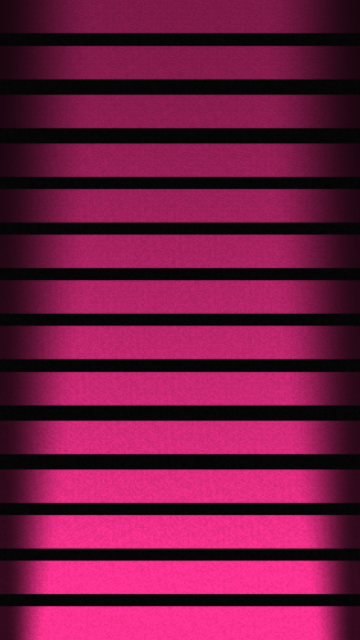
Reproduce this pattern procedurally as a Shadertoy shader.

```glsl
#define BAR_COUNT 13
#define FIRST_BAR 0.0521
#define PLANK_HEIGHT 0.0527
#define THIN_BAR 0.0185
#define WIDE_EXTRA 0.005
#define PINK vec3(1.0, 0.198, 0.567)
#define BAR_COLOR vec3(0.022, 0.020, 0.022)
#define EDGE_SHADE 0.2
#define GRAIN_CELLS 420.0
#define GRAIN_AMOUNT 0.13

float hash(vec2 p) {
    return fract(sin(dot(p, vec2(127.1, 311.7))) * 43758.5453);
}

float valueNoise(vec2 p) {
    vec2 cell = floor(p);
    vec2 f = fract(p);
    f = f * f * (3.0 - 2.0 * f);
    float low = mix(hash(cell), hash(cell + vec2(1.0, 0.0)), f.x);
    float high = mix(hash(cell + vec2(0.0, 1.0)), hash(cell + vec2(1.0)), f.x);
    return mix(low, high, f.y);
}

// Signed distance to the nearest bar, with depth measured from the top
float barDistance(float depth) {
    float nearest = 1.0;
    float top = FIRST_BAR;
    for (int i = 0; i < BAR_COUNT; i++) {
        // Each cycle of seven has a slightly thicker bar, then two wide ones
        int slot = i % 7;
        float extra = slot == 0 ? 0.2 : (slot < 3 ? 1.0 : 0.0);
        float thickness = THIN_BAR + WIDE_EXTRA * extra;
        float halfBar = 0.5 * thickness;
        nearest = min(nearest, abs(depth - top - halfBar) - halfBar);
        top += thickness + PLANK_HEIGHT;
    }
    return nearest;
}

// Dark sides: broad and soft at the top, tighter toward the bottom
float sideShade(float x, float depth) {
    float inset = min(x, 1.0 - x);
    float start = mix(-0.01, 0.02, depth * depth);
    float end = mix(0.27, 0.125, depth * depth);
    return mix(EDGE_SHADE, 1.0, smoothstep(start, end, inset));
}

void mainImage(out vec4 fragColor, in vec2 fragCoord) {
    vec2 uv = fragCoord / iResolution.xy;
    vec2 pos = fragCoord / iResolution.y;
    float depth = 1.0 - uv.y;

    // Planks brighten toward the bottom
    float glow = min(0.49 + 0.58 * pow(depth, 1.3), 1.0);
    vec3 plank = PINK * glow * sideShade(uv.x, depth);

    // Fine woven grain
    float grain = valueNoise(pos * GRAIN_CELLS) - 0.5;
    plank *= 1.0 + GRAIN_AMOUNT * grain;
    vec3 bar = BAR_COLOR * (1.0 + 0.8 * grain);

    // Slim shadow beside each bar and a smooth edge
    float d = barDistance(depth);
    plank *= mix(0.86, 1.0, smoothstep(0.0, 0.003, d));
    float blur = max(0.8 / iResolution.y, 0.001);
    vec3 color = mix(bar, plank, smoothstep(-blur, blur, d));

    fragColor = vec4(clamp(color, 0.0, 1.0), 1.0);
}
```
